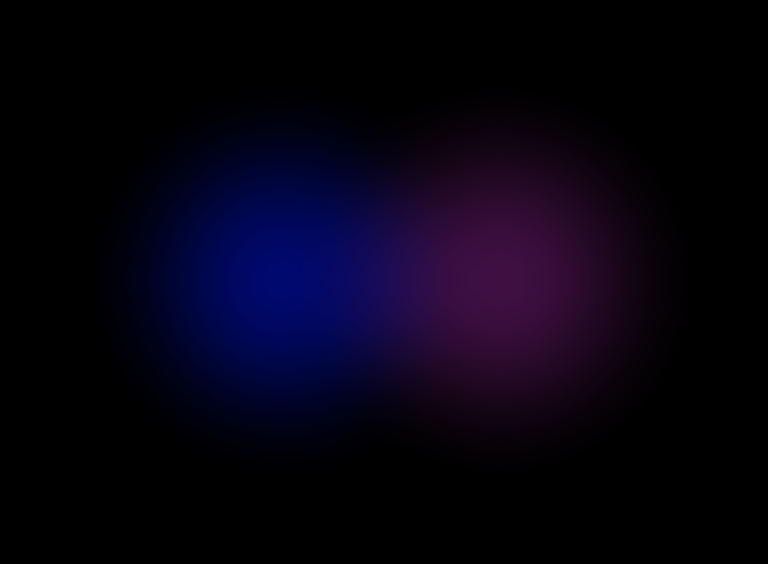
Give the GLSL for this background, as a WebGL 2 fragment shader.

```glsl
#version 300 es
precision highp float;

uniform vec2 u_resolution;
out vec4 outColor;

// Positions and radii are in canvas heights, measured from the centre
const vec2 BLUE_CENTER = vec2(-0.180, 0.003);
const vec2 PLUM_CENTER = vec2(0.205, 0.003);
const vec3 BLUE_LIGHT = vec3(0.000, 0.035, 0.430);
const vec3 PLUM_LIGHT = vec3(0.250, 0.060, 0.260);
const float GLOW_RADIUS = 0.38;
const float GLOW_FALLOFF = 2.5;

// Soft round glow: one at its centre, exactly zero beyond its radius
float glow(vec2 point, vec2 center) {
    vec2 offset = (point - center) / GLOW_RADIUS;
    return pow(max(1.0 - dot(offset, offset), 0.0), GLOW_FALLOFF);
}

void main() {
    vec2 point = (gl_FragCoord.xy - 0.5 * u_resolution) / u_resolution.y;

    // Both lights add up over black
    vec3 color = BLUE_LIGHT * glow(point, BLUE_CENTER);
    color += PLUM_LIGHT * glow(point, PLUM_CENTER);

    outColor = vec4(color, 1.0);
}
```
